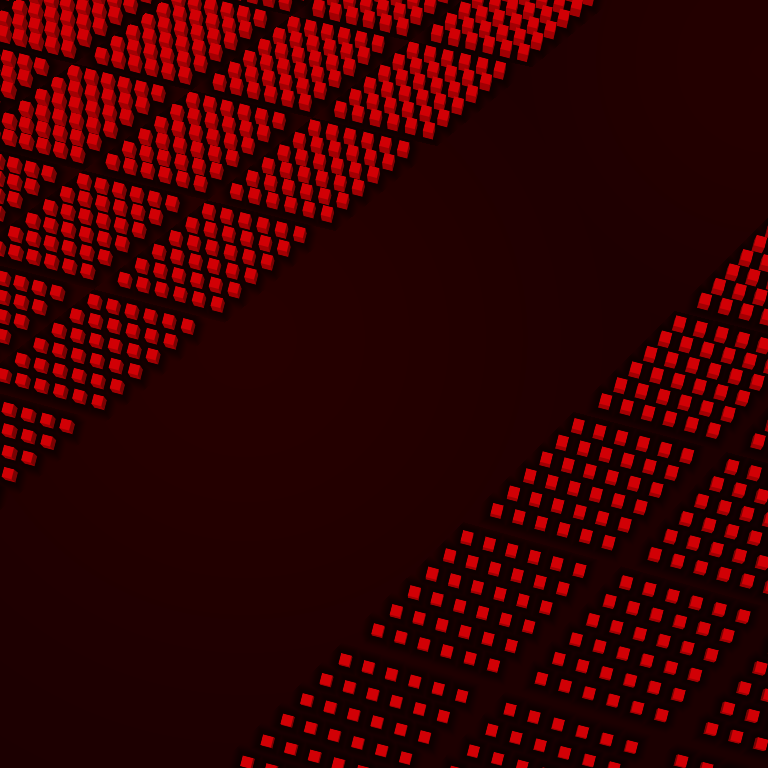
This background is drawn by a Shadertoy shader. Its source:

```glsl
// Two receding fields of small red cubes, set in 6 x 6 panels, flank a dark
// diagonal road. Each field is a projective grid of panels; every pixel is
// mapped back to the grid and the nearest cubes are drawn as shaded hexagons.

const vec3 TOP_RED = vec3(0.82, 0.0, 0.02);
const vec3 FRONT_RED = vec3(0.63, 0.0, 0.01);
const vec3 SIDE_RED = vec3(0.47, 0.01, 0.01);
const vec3 FLOOR_DARK = vec3(0.105, 0.0, 0.004);
const vec3 FLOOR_GLOW = vec3(0.148, 0.0, 0.0);

// Cell steps inside a panel, in panel units
const vec2 STEP_ACROSS = vec2(0.1429, 0.001);
const vec2 STEP_DOWN = vec2(0.003, 0.152);
const float LAST_CELL = 5.0;

// Point below the viewer, towards which all cube sides lean
const vec2 NADIR = vec2(0.59, 1.11);
const float LEAN = 0.009;

vec2 project(mat3 m, vec2 p) {
    vec3 h = m * vec3(p, 1.0);
    return h.xy / h.z;
}

float cross2(vec2 a, vec2 b) {
    return a.x * b.y - a.y * b.x;
}

float boxDistance(vec2 p, vec2 halfSize) {
    vec2 d = abs(p) - halfSize;
    return max(d.x, d.y);
}

// Distance to a square swept along lean: the outline of a cube
float cubeDistance(vec2 p, vec2 lean, float size) {
    vec2 mid = p - 0.5 * lean;
    float box = boxDistance(mid, size + 0.5 * abs(lean));
    float band = abs(cross2(mid, lean)) - size * (abs(lean.x) + abs(lean.y));
    return max(box, band / max(length(lean), 1e-5));
}

// Colour of the top, front or side face at p
vec3 cubeColor(vec2 p, vec2 lean, float size, float blur) {
    float side = lean.x < 0.0 ? -1.0 : 1.0;
    float split = side * cross2(p - vec2(side * size, size), lean);
    split /= max(length(lean), 1e-5);
    vec3 wall = mix(FRONT_RED, SIDE_RED, smoothstep(-blur, blur, split));
    float top = smoothstep(blur, -blur, boxDistance(p, vec2(size)));
    return mix(wall, TOP_RED, top);
}

// Draws the panels on one side of the road over the given colour
vec3 cubeField(vec3 color, vec2 pos, mat3 toCanvas, float direction, float size, float blur) {
    vec2 grid = project(inverse(toCanvas), pos);
    vec2 panel = floor(grid + 0.1);
    if (panel.x * direction < 0.0) return color;

    vec2 nearest = round(inverse(mat2(STEP_ACROSS, STEP_DOWN)) * (grid - panel));
    mat2 turn = mat2(0.97, -0.25, 0.25, 0.97);
    vec3 cubes = vec3(0.0);
    float cover = 0.0;
    float closest = 1.0;

    for (int j = -1; j <= 1; j++) {
        for (int i = -1; i <= 1; i++) {
            vec2 cell = nearest + vec2(i, j);
            if (cell != clamp(cell, 0.0, LAST_CELL)) continue;
            vec2 center = project(toCanvas, panel + STEP_ACROSS * cell.x + STEP_DOWN * cell.y);
            vec2 lean = turn * (NADIR - center) * LEAN;
            vec2 local = turn * (pos - center) + 0.5 * lean;
            float d = cubeDistance(local, lean, size);
            float mask = smoothstep(blur, -blur, d);
            cubes = mix(cubes, cubeColor(local, lean, size, blur), mask);
            cover = max(cover, mask);
            closest = min(closest, d);
        }
    }
    // Soft contact shadow, then the cubes
    color *= mix(0.42, 1.0, smoothstep(0.0, 0.016, closest));
    return mix(color, cubes, cover);
}

// Faint red light on the road
vec3 floorColor(vec2 pos) {
    float left = exp(-5.0 * dot(pos - vec2(0.32, 0.44), pos - vec2(0.32, 0.44)));
    float corner = exp(-9.0 * dot(pos - vec2(1.0, 0.08), pos - vec2(1.0, 0.08)));
    return mix(FLOOR_DARK, FLOOR_GLOW, max(left, 0.8 * corner));
}

void mainImage(out vec4 fragColor, in vec2 fragCoord) {
    // Canvas units with y pointing down
    vec2 pos = fragCoord / iResolution.y;
    pos.y = 1.0 - pos.y;
    float blur = 0.7 / iResolution.y;

    // Columns: one panel across, one panel down, first cube
    mat3 leftField = mat3(0.1604, 0.0354, -0.016,
                          -0.1531, 0.1023, -0.0378,
                          0.2721, 0.2760, 1.0);
    mat3 rightField = mat3(0.1921, 0.0444, -0.0184,
                           -0.1789, 0.1198, -0.046,
                           0.6081, 0.7005, 1.0);

    vec3 color = floorColor(pos);
    color = cubeField(color, pos, leftField, -1.0, 0.0068, blur);
    color = cubeField(color, pos, rightField, 1.0, 0.0072, blur);
    fragColor = vec4(color, 1.0);
}
```
